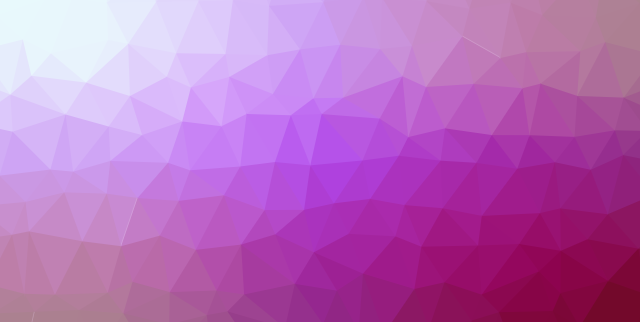
Write a Shadertoy shader that draws this background.

```glsl
// Low-poly mosaic of triangles, fading from icy white through violet to dark wine.

const float ROWS = 8.2;            // mesh rows over the canvas height
const float JITTER = 0.62;         // spread of each vertex inside its cell
const float STAGGER = 0.5;         // sideways shift of every other row
const float FACET_VARIATION = 0.03; // random tone shift per facet
const float GLINT_CHANCE = 0.012;  // share of facets with a pale hairline
const float GLINT_STRENGTH = 0.3;
const vec3 GLINT_COLOR = vec3(0.93, 0.82, 0.95);

const int LAST_STOP = 6;
const vec3 RAMP[7] = vec3[7](
    vec3(0.91, 0.98, 0.99),  // icy white
    vec3(0.91, 0.95, 0.99),  // pale lilac
    vec3(0.83, 0.62, 0.98),  // lavender
    vec3(0.69, 0.28, 0.92),  // violet
    vec3(0.66, 0.14, 0.62),  // magenta
    vec3(0.57, 0.01, 0.33),  // crimson
    vec3(0.43, 0.04, 0.14)   // dark wine
);

vec2 hash2(vec2 p) {
    vec3 q = fract(p.xyx * vec3(0.1031, 0.1030, 0.0973));
    q += dot(q, q.yzx + 33.33);
    return fract((q.xx + q.yz) * q.zy);
}

float cross2(vec2 a, vec2 b) {
    return a.x * b.y - a.y * b.x;
}

vec3 ramp(float t) {
    float s = clamp(t, 0.0, 1.0) * float(LAST_STOP);
    int i = min(int(s), LAST_STOP - 1);
    return mix(RAMP[i], RAMP[i + 1], s - float(i));
}

// Jittered mesh vertex, in cell units
vec2 meshVertex(vec2 id) {
    float shift = STAGGER * mod(id.y, 2.0);
    return id + vec2(shift, 0.0) + (hash2(id + 57.0) - 0.5) * JITTER;
}

// Signed distance to the line a-b, positive on its left
float edgeDistance(vec2 p, vec2 a, vec2 b) {
    return cross2(normalize(b - a), p - a);
}

// Adds one flat facet; colour in rgb, coverage in a
void addFacet(inout vec4 sum, vec2 p, vec2 a, vec2 b, vec2 c, vec2 extent, float pixel) {
    float firstEdge = edgeDistance(p, a, b);
    float inside = min(firstEdge, min(edgeDistance(p, b, c), edgeDistance(p, c, a)));
    float coverage = clamp(inside / pixel + 0.5, 0.0, 1.0);
    if (coverage <= 0.0) return;

    // The same ramp runs rightwards and downwards; the two are averaged
    vec2 center = (a + b + c) / 3.0;
    vec2 random = hash2(floor(center * 40.0) + 211.0);
    vec2 t = center / extent;
    t.y = 1.0 - t.y;
    t += (random.x - 0.5) * FACET_VARIATION;
    vec3 color = 0.5 * (ramp(t.x) + ramp(t.y));

    // Rare pale hairline along one edge
    float glint = step(random.y, GLINT_CHANCE) * (1.0 - smoothstep(0.0, 1.5 * pixel, abs(firstEdge)));
    color = mix(color, GLINT_COLOR, GLINT_STRENGTH * glint);
    sum += vec4(color, 1.0) * coverage;
}

void mainImage(out vec4 fragColor, in vec2 fragCoord) {
    float pixel = ROWS / iResolution.y;
    vec2 p = fragCoord * pixel;
    vec2 extent = iResolution.xy * pixel;
    vec2 cell = floor(p);
    vec4 sum = vec4(0.0);

    // Split each nearby quad along its Delaunay diagonal
    for (int y = -1; y <= 1; y++) {
        for (int x = -2; x <= 1; x++) {
            vec2 id = cell + vec2(x, y);
            vec2 a = meshVertex(id);
            vec2 b = meshVertex(id + vec2(1, 0));
            vec2 c = meshVertex(id + vec2(1, 1));
            vec2 d = meshVertex(id + vec2(0, 1));
            float angleSum = cross2(c - b, a - b) * dot(a - d, c - d)
                           + dot(c - b, a - b) * cross2(a - d, c - d);
            if (angleSum >= 0.0) {
                addFacet(sum, p, a, b, c, extent, pixel);
                addFacet(sum, p, a, c, d, extent, pixel);
            } else {
                addFacet(sum, p, a, b, d, extent, pixel);
                addFacet(sum, p, b, c, d, extent, pixel);
            }
        }
    }
    fragColor = vec4(sum.rgb / max(sum.a, 0.001), 1.0);
}
```
